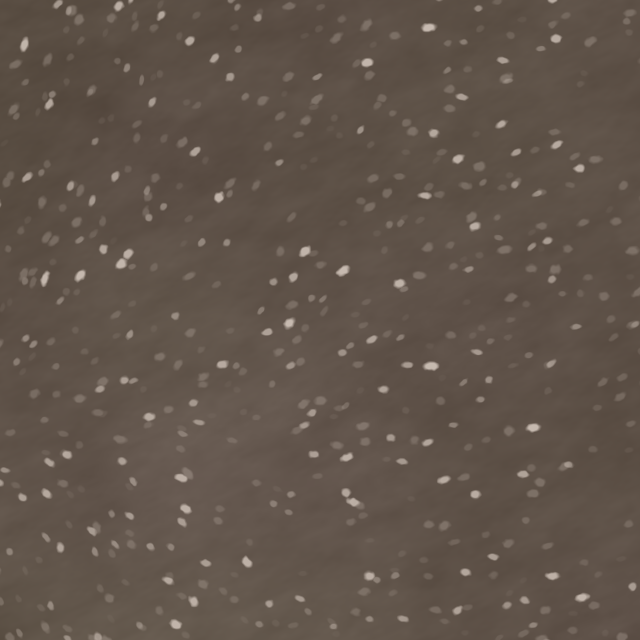
Reproduce this texture procedurally as a WebGL 1 fragment shader.

```glsl
precision highp float;
// Soft pale flecks scattered over a mottled grey-brown surface.
uniform vec2 u_resolution;

#define GROUND vec3(0.363, 0.315, 0.275)
#define FLECK_COLOR vec3(0.78, 0.73, 0.69)
#define BRIGHT_CELLS 20.0
#define FAINT_CELLS 25.0
#define DENSITY 0.50
#define FLECK_RADIUS 0.0070
#define EDGE_SOFTNESS 0.40
#define MOTTLE 0.050
#define CLOUD 0.055

float hash(vec2 p) {
  return fract(sin(dot(p, vec2(127.1, 311.7))) * 43758.5453);
}

float noise(vec2 p) {
  vec2 i = floor(p), f = fract(p);
  f = f * f * (3.0 - 2.0 * f);
  return mix(mix(hash(i), hash(i + vec2(1.0, 0.0)), f.x),
             mix(hash(i + vec2(0.0, 1.0)), hash(i + 1.0), f.x), f.y);
}

vec2 rotate(vec2 p, float angle) {
  float c = cos(angle), s = sin(angle);
  return vec2(c * p.x + s * p.y, c * p.y - s * p.x);
}

// Flecks lean steeply on the left and flatten out to the right.
float grainAngle(vec2 p) {
  float leftLean = mix(-0.9, 1.0, smoothstep(0.15, 0.55, p.y));
  return mix(leftLean, 0.28, smoothstep(0.1, 0.8, p.x));
}

// Coverage of one jittered layer, with strengths between weakest and strongest.
float flecks(vec2 uv, float cells, float seed, float weakest, float strongest) {
  vec2 home = floor(uv * cells);
  float cover = 0.0;
  for (int y = -1; y <= 1; y++) {
    for (int x = -1; x <= 1; x++) {
      vec2 cell = home + vec2(float(x), float(y));
      vec2 key = cell + seed;
      vec2 center = (cell + vec2(hash(key + 3.1), hash(key + 7.7))) / cells;
      float clumping = 0.6 * (noise(center * 6.0 + seed) - 0.5);
      float present = step(hash(key + 13.3), DENSITY + clumping);
      float level = hash(key + 19.9);
      float strength = mix(weakest, strongest, level);

      // Slightly lumpy ellipse
      float angle = grainAngle(center) + 0.9 * (hash(key + 23.5) - 0.5);
      vec2 q = rotate(uv - center, angle);
      float stretch = mix(1.05, 1.4, hash(key + 29.3));
      float radius = FLECK_RADIUS * mix(0.72, 1.12, level * level);
      float d = length(q * vec2(1.0 / stretch, stretch)) / radius;
      d += 0.4 * (noise(uv * 190.0 + seed) - 0.5);
      float shape = 1.0 - smoothstep(1.0 - EDGE_SOFTNESS, 1.0 + EDGE_SOFTNESS, d);
      cover = max(cover, present * strength * shape);
    }
  }
  return cover;
}

// Broad tone drift plus streaky mottling
vec3 ground(vec2 uv) {
  float cloud = noise(uv * 3.0 + 4.0) * 0.6 + noise(uv * 7.0 + 9.0) * 0.4 - 0.5;
  vec2 streak = rotate(uv, 0.4) * vec2(0.65, 1.3);
  float mottle = noise(streak * 26.0) * 0.5 + noise(streak * 55.0) * 0.3
               + noise(streak * 120.0) * 0.2 - 0.5;
  float glow = 1.0 - smoothstep(0.0, 0.9, length(uv - vec2(0.25, 0.05)));
  float tone = CLOUD * cloud + MOTTLE * mottle + 0.035 * glow - 0.012 * uv.y;
  float tint = 0.012 * (noise(uv * 4.0 + 21.0) - 0.5);
  return GROUND + tone + vec3(-0.3, 0.4, -0.6) * tint;
}

void main() {
  vec2 uv = gl_FragCoord.xy / u_resolution;
  vec3 color = ground(uv);
  color = mix(color, FLECK_COLOR, flecks(uv, FAINT_CELLS, 51.0, 0.05, 0.32));
  color = mix(color, FLECK_COLOR, flecks(uv, BRIGHT_CELLS, 17.0, 0.22, 1.0));
  gl_FragColor = vec4(color, 1.0);
}
```
